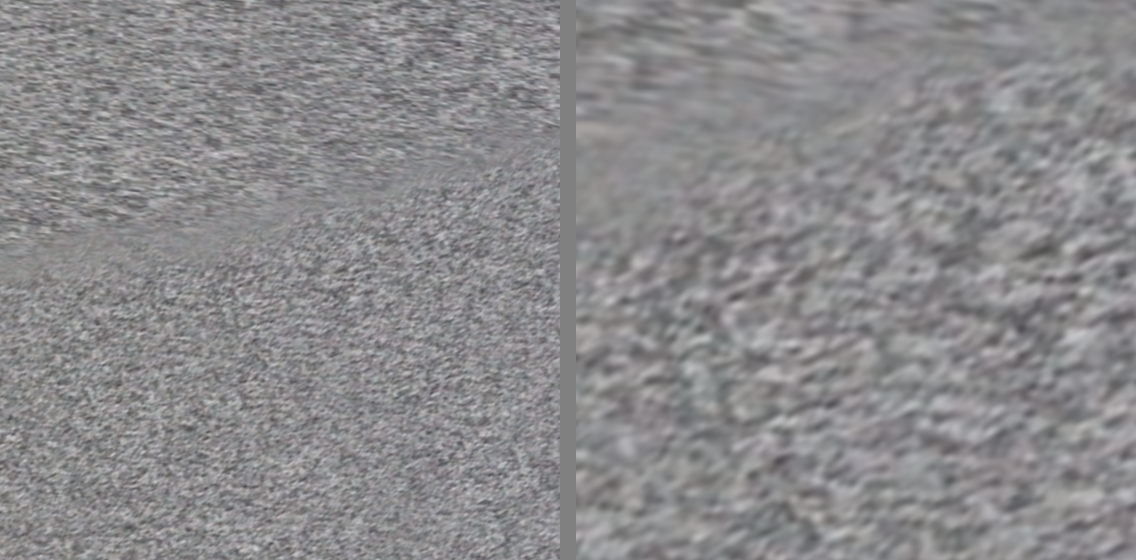
Left, the full canvas; right, a detail of the centre.
Give the GLSL for this texture, as a three.js fragment shader.

```glsl
varying vec2 vUv;

float hash(vec2 p) {
  vec3 q = fract(vec3(p.xyx) * 0.1031);
  q += dot(q, q.yzx + 33.33);
  return fract((q.x + q.y) * q.z);
}

// Smooth value noise centred on zero
float noise(vec2 p) {
  vec2 cell = floor(p), f = fract(p);
  f = f * f * (3.0 - 2.0 * f);
  float low = mix(hash(cell), hash(cell + vec2(1.0, 0.0)), f.x);
  float high = mix(hash(cell + vec2(0.0, 1.0)), hash(cell + 1.0), f.x);
  return mix(low, high, f.y) - 0.5;
}

// Noise stretched along a direction, with cells per canvas along and across it
float grain(vec2 p, float angle, vec2 cells) {
  float c = cos(angle), s = sin(angle);
  vec2 turned = vec2(c * p.x + s * p.y, c * p.y - s * p.x);
  return noise(turned * cells + 300.0);
}

// Long, nearly level fibres
float streaks(vec2 p) {
  return 0.52 * grain(p, -0.10, vec2(58.0, 225.0))
       + 0.26 * grain(p + 3.1, -0.04, vec2(30.0, 180.0))
       + 0.42 * grain(p + 5.7, -0.14, vec2(115.0, 255.0));
}

// Short crumbs leaning up to the right
float crumbs(vec2 p) {
  return 0.50 * grain(p, 0.42, vec2(115.0, 210.0))
       + 0.28 * grain(p + 2.3, 0.12, vec2(95.0, 190.0))
       + 0.24 * grain(p + 4.9, -0.06, vec2(40.0, 190.0))
       + 0.34 * grain(p + 7.4, 0.55, vec2(165.0, 240.0));
}

void main() {
  vec2 p = vUv;
  vec2 warped = p + 0.003 * vec2(noise(p * 31.0), noise(p * 37.0 + 60.0));

  // Signed height above the soft, ragged diagonal band
  float above = p.y - (0.52 + 0.17 * p.x + 0.06 * p.x * p.x);
  above += 0.050 * noise(p * vec2(9.0, 14.0) + 20.0)
         + 0.045 * noise(p * vec2(24.0, 45.0));
  float upper = smoothstep(-0.03, 0.03, above);
  float width = mix(0.055, 0.038, p.x);
  float band = exp(-above * above / (width * width));

  // Blend both weaves and flatten them inside the band
  float weave = mix(crumbs(warped) * 0.43, streaks(warped) * 0.46, upper);
  float contrast = 1.0 - mix(0.62, 0.50, p.x) * band;
  contrast *= 1.0 + 0.30 * noise(p * 13.0 + 80.0);
  float light = weave * contrast;

  // Broad, faint shading
  light += 0.014 * noise(p * vec2(12.0, 20.0) + 40.0);
  light += 0.016 * noise(p * vec2(45.0, 75.0) + 10.0) * contrast;
  light -= 0.012 * smoothstep(0.7, 1.0, p.y) * p.x;

  // Slight warm, cool and green tints
  vec3 color = vec3(0.546, 0.542, 0.549) + light;
  float warmth = noise(p * vec2(60.0, 95.0) + 130.0);
  float magenta = noise(p * vec2(50.0, 80.0) + 170.0);
  color += vec3(0.022, -0.004, -0.018) * warmth;
  color += vec3(0.010, -0.014, 0.012) * magenta;
  color += vec3(-0.003, -0.001, 0.010) * (p.x - 0.5);

  gl_FragColor = vec4(color, 1.0);
}
```
